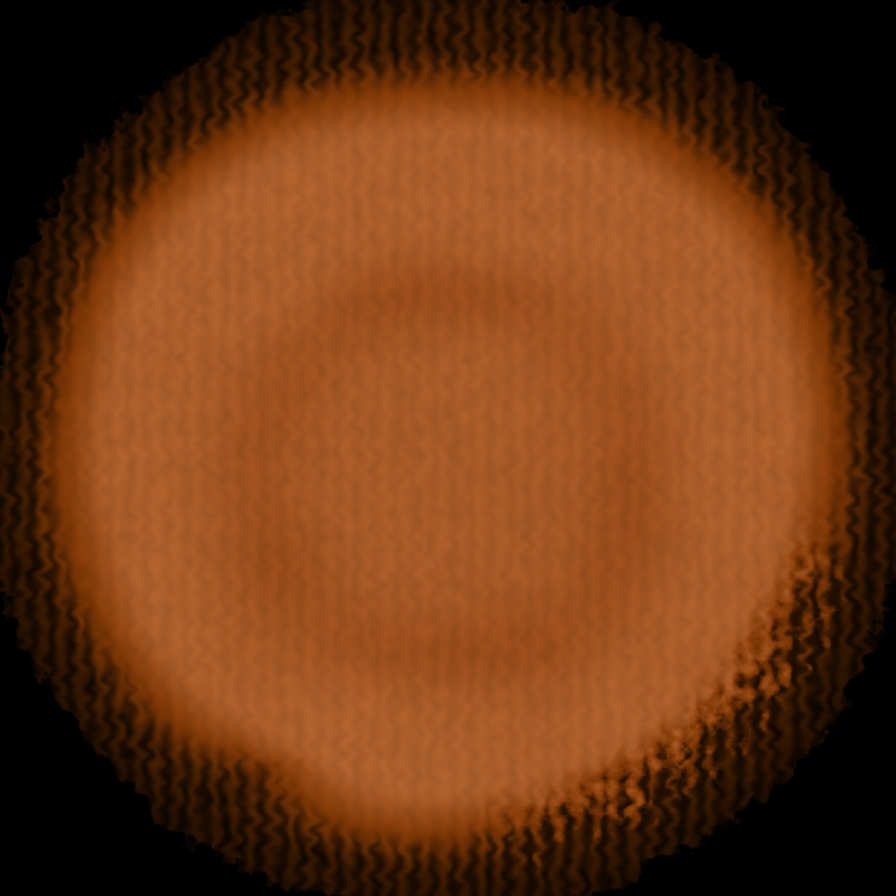
Write a WebGL 1 fragment shader that draws this background.

```glsl
precision highp float;
// A glowing disc of ribbed, rust-coloured cloth on black.
// Radial ramps give the body, ember band and dark rim; wavering vertical ribs
// and value noise give the weave, the frayed outline and the worn lower right.
uniform vec2 u_resolution;

const vec3 BLACK = vec3(0.003, 0.001, 0.0);
const vec3 RIM = vec3(0.18, 0.078, 0.004);
const vec3 EMBER = vec3(0.51, 0.22, 0.02);
const vec3 BODY = vec3(0.67, 0.368, 0.165);
const vec3 SHADE = vec3(0.60, 0.295, 0.10);

const vec2 CENTER = vec2(0.5, 0.5);
const float BODY_RADIUS = 0.44;
const float OUTER_RADIUS = 0.519;
const float TOP_INSET = 0.03;
const vec2 RING_CENTER = vec2(0.5, 0.468);
const vec2 RING_RADII = vec2(0.215, 0.203);
const float RIBS = 47.0;
const float STITCHES = 42.0;
const float TAU = 6.28318;

float hash(vec2 p) {
  return fract(sin(dot(p, vec2(127.1, 311.7))) * 43758.545);
}

float noise(vec2 p) {
  vec2 cell = floor(p);
  vec2 f = fract(p);
  f = f * f * (3.0 - 2.0 * f);
  float low = mix(hash(cell), hash(cell + vec2(1.0, 0.0)), f.x);
  float high = mix(hash(cell + vec2(0.0, 1.0)), hash(cell + vec2(1.0, 1.0)), f.x);
  return mix(low, high, f.y);
}

float fbm(vec2 p) {
  float sum = 0.0;
  float weight = 0.5;
  for (int i = 0; i < 4; i++) {
    sum += weight * noise(p);
    p = p * 2.03 + 17.3;
    weight *= 0.5;
  }
  return sum / 0.9375;
}

// Vertical ribs, bent by small stitches and irregular yarn; range -1 to 1
float ribs(vec2 p) {
  float bend = 0.07 * sin(TAU * p.y * STITCHES + 2.0 * noise(p * 30.0));
  bend += 0.55 * (noise(p * vec2(60.0, 95.0)) - 0.5);
  return sin(TAU * (p.x * RIBS + bend));
}

// Soft elliptical spot: 1 at its middle, falling to 0
float spot(vec2 p, vec2 middle, vec2 size) {
  vec2 q = (p - middle) / size;
  return exp(-dot(q, q));
}

void main() {
  vec2 p = gl_FragCoord.xy / u_resolution;
  vec2 offset = p - CENTER;
  float r = length(offset);
  vec2 dir = offset / max(r, 0.0001);
  float pixel = 1.0 / min(u_resolution.x, u_resolution.y);

  float rib = ribs(p);
  float grain = fbm(p * 75.0) - 0.5;
  float cloud = fbm(p * 7.0) - 0.5;

  // Signed distance to the ember band, ragged at the lower right
  float top = pow(max(dir.y, 0.0), 6.0);
  float worn = smoothstep(0.72, 0.96, dot(dir, vec2(0.66, -0.75)));
  float fray = worn * smoothstep(0.36, 0.43, r);
  float d = r - BODY_RADIUS + TOP_INSET * top + 0.012 * cloud;
  d += fray * (0.013 + 0.13 * grain - 0.012 * rib);
  d += 0.025 * spot(p, vec2(0.29, 0.135), vec2(0.07, 0.05)) * (1.0 + 2.0 * grain);

  // Dark inner ring with heavier patches
  float ring = length((p - RING_CENTER) / RING_RADII) - 1.0;
  float shade = 0.42 * exp(-ring * ring * 16.0);
  shade += 0.30 * (1.0 - smoothstep(-0.2, 0.5, ring));
  shade += 0.40 * spot(p, vec2(0.50, 0.672), vec2(0.12, 0.035));
  shade += 0.32 * spot(p, vec2(0.70, 0.43), vec2(0.05, 0.14));
  shade += 0.35 * spot(p, vec2(0.29, 0.35), vec2(0.06, 0.06));
  shade += 0.25 * spot(p, vec2(0.54, 0.27), vec2(0.18, 0.035));
  shade += 0.5 * cloud;

  // Body, ember and rim ramps
  vec3 body = mix(BODY, SHADE, clamp(shade, 0.0, 1.2));
  float glow = 1.0 - smoothstep(-0.02, 0.038, d);
  float core = 1.0 - smoothstep(-0.065, 0.0, d);
  vec3 color = mix(mix(RIM, EMBER, glow), body, core);
  color *= 1.0 - 0.4 * smoothstep(0.46, 0.53, r);

  // Weave: faint over the body, deep on the rim
  float weave = mix(0.40, 0.028, smoothstep(0.0, 1.0, glow));
  color *= 1.0 + weave * rib + mix(0.7, 0.10, glow) * grain;

  // Frayed outline
  float angleWave = noise(dir * 5.0 + 9.0) - 0.5;
  float edge = r - OUTER_RADIUS + 0.024 * angleWave + 0.035 * grain;
  float cover = 1.0 - smoothstep(-0.004 - pixel, 0.003 + pixel, edge);
  color = mix(BLACK, color, cover);

  gl_FragColor = vec4(clamp(color, 0.0, 1.0), 1.0);
}
```
